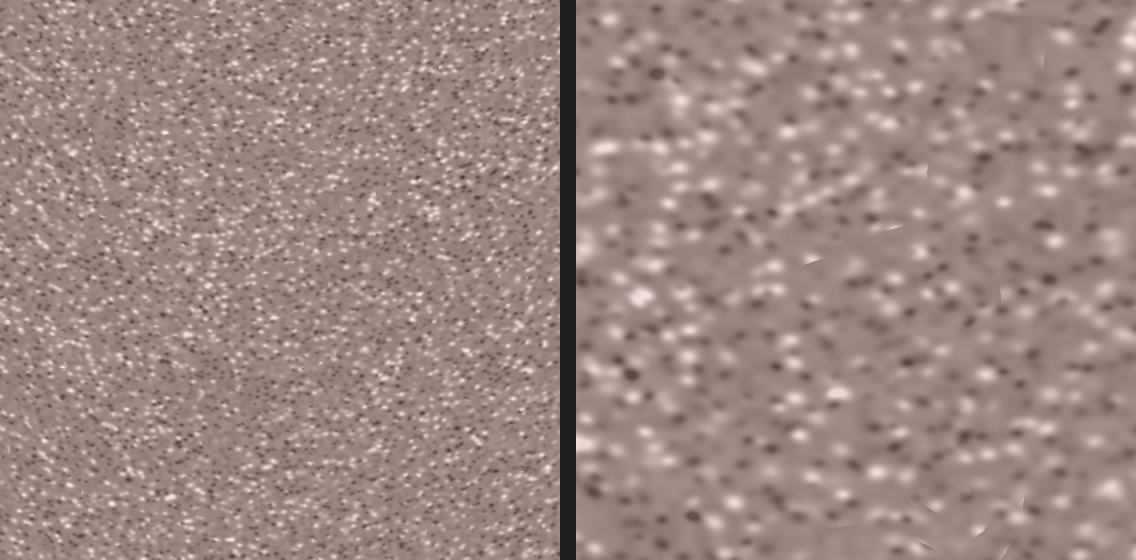
Left, the full canvas; right, a detail of the centre.
Reproduce this texture procedurally as a WebGL 1 fragment shader.

```glsl
precision highp float;
// Speckled taupe stone: fine soft pale flecks and dark pits on a mottled ground.

uniform vec2 u_resolution;

const vec3 GROUND = vec3(0.595, 0.525, 0.495);
const vec3 PALE_TINT = vec3(1.0, 1.0, 1.04);

float hash(vec2 p, float seed) {
  vec3 q = fract(vec3(p.xyx) * vec3(0.1031, 0.1030, 0.0973) + seed * 0.137);
  q += dot(q, q.yzx + 33.33);
  return fract((q.x + q.y) * q.z);
}

float valueNoise(vec2 p, float seed) {
  vec2 cell = floor(p);
  vec2 f = fract(p);
  f = f * f * (3.0 - 2.0 * f);
  float low = mix(hash(cell, seed), hash(cell + vec2(1.0, 0.0), seed), f.x);
  float high = mix(hash(cell + vec2(0.0, 1.0), seed), hash(cell + vec2(1.0, 1.0), seed), f.x);
  return mix(low, high, f.y);
}

mat2 rotation(float angle) {
  float c = cos(angle);
  float s = sin(angle);
  return mat2(c, -s, s, c);
}

// Sum of soft elliptical grains, one candidate per jittered cell.
// size is the grain spread in cells, strength the range of peak values.
float grains(vec2 p, float size, float presence, vec2 strength, float tilt, float seed) {
  vec2 cell = floor(p);
  float total = 0.0;
  for (int j = -1; j <= 1; j++) {
    for (int i = -1; i <= 1; i++) {
      vec2 id = cell + vec2(float(i), float(j));
      vec2 center = id + vec2(hash(id, seed), hash(id, seed + 1.0));
      float present = step(hash(id, seed + 2.0), presence);
      float peak = mix(strength.x, strength.y, hash(id, seed + 3.0));
      float turn = tilt + 0.8 * (hash(id, seed + 4.0) - 0.5);
      float spread = size * mix(0.8, 1.2, hash(id, seed + 5.0));
      vec2 d = rotation(turn) * (p - center) / (spread * vec2(1.2, 0.84));
      total += present * peak * exp(-0.5 * dot(d, d));
    }
  }
  return total;
}

void main() {
  vec2 p = gl_FragCoord.xy / u_resolution.y;

  // Grains lean downhill on the left and uphill on the right.
  float tilt = mix(-0.4, 0.35, p.x);

  // Slow drift in density makes loose clusters.
  float density = mix(0.7, 1.3, valueNoise(p * 16.0, 3.0));

  float pale = grains(p * 80.0, 0.26, 0.43 * density, vec2(0.05, 0.34), tilt, 11.0);
  float dark = grains(p * 82.0 + 40.0, 0.22, 0.58, vec2(0.04, 0.22), tilt, 29.0);
  float mottle = valueNoise(p * vec2(115.0, 145.0), 47.0) - 0.5;

  pale = min(pale, 0.34);
  dark = min(dark, 0.23);
  vec3 color = GROUND + pale * PALE_TINT - dark + 0.08 * mottle;
  gl_FragColor = vec4(color, 1.0);
}
```
